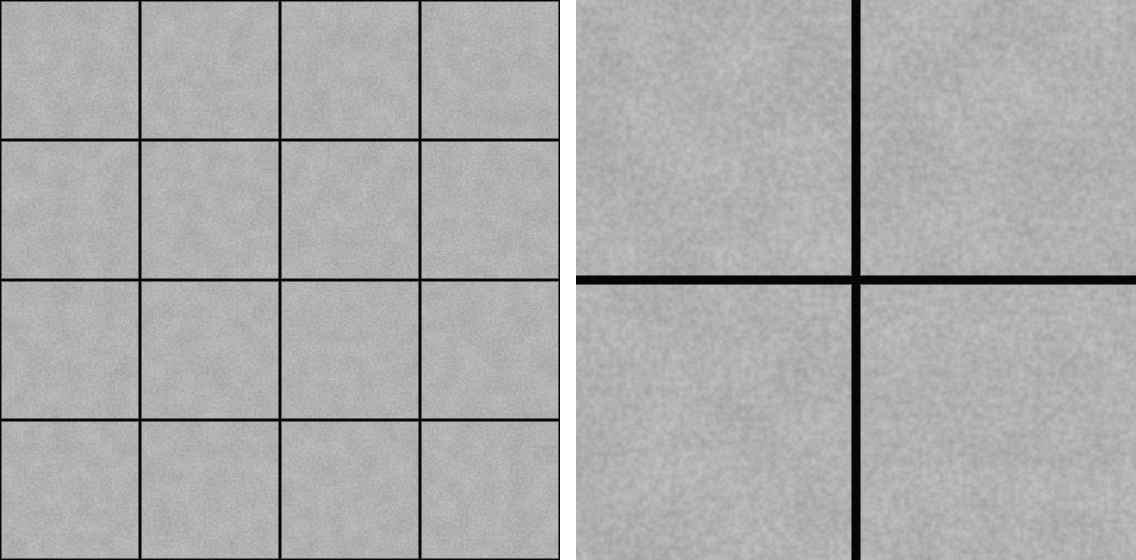
Left, the full canvas; right, a detail of the centre.
Reproduce this pattern procedurally as a WebGL 2 fragment shader.

```glsl
#version 300 es
precision highp float;
// Square grey stone tiles, four by four, divided by thin near-black joints.
// Joints are box-filtered line coverage; the stone is layered gradient noise
// whose lattice wraps at the canvas edge, so the whole canvas tiles.

uniform vec2 u_resolution;
out vec4 outColor;

const float TILE_COUNT = 4.0;
const float JOINT_WIDTH = 0.0054;  // fraction of the canvas
const vec3 STONE_COLOR = vec3(0.696);
const vec3 JOINT_COLOR = vec3(0.025);
const float MOTTLE_STRENGTH = 0.032;
const float GRAIN_STRENGTH = 0.055;

// Integer hash of a lattice point to a value in 0..1
float hash(ivec2 cell, int seed) {
    uint h = uint(cell.x) * 1597334677u ^ uint(cell.y) * 3812015801u ^ uint(seed) * 2654435769u;
    h = (h ^ (h >> 16)) * 2246822519u;
    h = (h ^ (h >> 13)) * 3266489917u;
    return float((h ^ (h >> 16)) >> 8) / 16777216.0;
}

// Dot product of a lattice point's random unit gradient with an offset
float gradientDot(ivec2 cell, vec2 offset, int period, int seed) {
    ivec2 wrapped = ivec2(mod(vec2(cell), float(period)));
    float angle = 6.28319 * hash(wrapped, seed);
    return dot(vec2(cos(angle), sin(angle)), offset);
}

// Gradient noise that repeats after a whole number of cells
float gradientNoise(vec2 uv, int period, int seed) {
    vec2 p = uv * float(period);
    ivec2 cell = ivec2(floor(p));
    vec2 f = fract(p);
    vec2 blend = f * f * f * (f * (f * 6.0 - 15.0) + 10.0);
    float a = gradientDot(cell, f, period, seed);
    float b = gradientDot(cell + ivec2(1, 0), f - vec2(1.0, 0.0), period, seed);
    float c = gradientDot(cell + ivec2(0, 1), f - vec2(0.0, 1.0), period, seed);
    float d = gradientDot(cell + ivec2(1, 1), f - vec2(1.0), period, seed);
    return mix(mix(a, b, blend.x), mix(c, d, blend.x), blend.y);
}

// Octaves of wrapping noise, each twice as fine and weaker
float fractalNoise(vec2 uv, int period, int octaves, float gain, int seed) {
    float sum = 0.0;
    float weight = 1.0;
    for (int i = 0; i < octaves; i++) {
        sum += weight * gradientNoise(uv, period, seed + i);
        period *= 2;
        weight *= gain;
    }
    return sum;
}

// Share of a pixel covered by joints centred on the tile borders
vec2 jointCoverage(vec2 uv, float count, float width, vec2 pixel) {
    vec2 distanceToJoint = abs(fract(uv * count + 0.5) - 0.5) / count;
    return clamp((0.5 * width - distanceToJoint) / pixel + 0.5, 0.0, 1.0);
}

void main() {
    vec2 uv = gl_FragCoord.xy / u_resolution;
    vec2 pixel = 1.0 / u_resolution;

    // Stone: soft clouds plus fine grain
    float mottle = fractalNoise(uv, 22, 3, 0.7, 3);
    float grain = fractalNoise(uv, 190, 2, 0.9, 17);
    vec3 stone = STONE_COLOR + MOTTLE_STRENGTH * mottle + GRAIN_STRENGTH * grain;

    // Joints
    vec2 joint = jointCoverage(uv, TILE_COUNT, JOINT_WIDTH, pixel);
    outColor = vec4(mix(stone, JOINT_COLOR, max(joint.x, joint.y)), 1.0);
}
```
